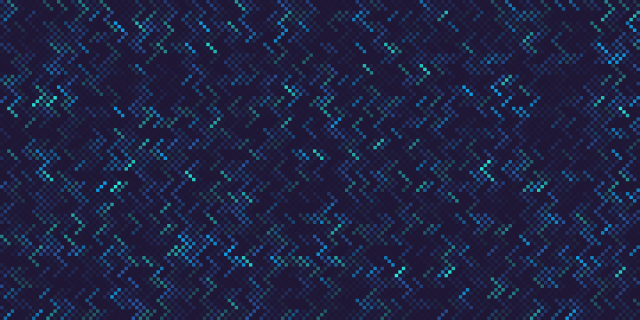
Write a Shadertoy shader that draws this pattern.

```glsl
// Dark zigzag weave of small squares, glowing in short diagonal runs of blue and cyan.
#define ROWS 90.0          // square cells down the canvas
#define RUN 3.0            // cells in one diagonal run
#define FILL 0.96          // side of a square relative to its cell
#define GLOW_POWER 2.5     // higher leaves fewer bright runs
#define PATCH_SCALE 6.0    // brightness patches per canvas height
#define CELL_WEAR 0.16     // brightness variation inside a run
#define GROUND vec3(0.120, 0.086, 0.203)
#define INDIGO vec3(0.150, 0.350, 0.640)
#define AZURE vec3(0.060, 0.610, 0.890)
#define TEAL vec3(0.140, 0.560, 0.560)
#define CYAN vec3(0.150, 0.920, 0.880)

float hash(vec2 p) {
    vec3 q = fract(p.xyx * vec3(0.1031, 0.1030, 0.0973));
    q += dot(q, q.yzx + 33.33);
    return fract((q.x + q.y) * q.z);
}

float cornerSlope(vec2 corner, vec2 offset) {
    float angle = 6.2832 * hash(corner + 71.0);
    return dot(vec2(cos(angle), sin(angle)), offset);
}

float gradientNoise(vec2 p) {
    vec2 i = floor(p), f = fract(p);
    vec2 u = f * f * f * (f * (f * 6.0 - 15.0) + 10.0);
    vec2 e = vec2(1.0, 0.0);
    return mix(mix(cornerSlope(i, f), cornerSlope(i + e, f - e), u.x),
               mix(cornerSlope(i + e.yx, f - e.yx), cornerSlope(i + 1.0, f - 1.0), u.x), u.y);
}

vec3 runHue(float pick) {
    if (pick < 0.48) return INDIGO;
    if (pick < 0.74) return AZURE;
    return pick < 0.87 ? TEAL : CYAN;
}

// Colour of one cell; rows count downward from the top
vec3 cellColor(vec2 cell) {
    // The zigzag shifts one cell sideways per row and turns after each run
    float shift = RUN - abs(mod(cell.y, 2.0 * RUN) - RUN);
    float column = cell.x - shift;
    if (mod(column, 2.0) > 0.5) return GROUND;

    // Every run has its own glow and hue
    vec2 run = vec2(floor(column * 0.5) + 40.0, floor(cell.y / RUN) + 11.0);
    float glow = pow(hash(run), GLOW_POWER);
    float region = 0.8 + 0.9 * gradientNoise(cell / ROWS * PATCH_SCALE);
    float wear = 1.0 + CELL_WEAR * (2.0 * hash(cell + 205.0) - 1.0);
    return mix(GROUND, runHue(hash(run + 137.0)), clamp(glow * region * wear + 0.02, 0.0, 1.0));
}

void mainImage(out vec4 fragColor, in vec2 fragCoord) {
    float pixel = ROWS / iResolution.y;
    vec2 p = vec2(fragCoord.x, iResolution.y - fragCoord.y) * pixel;
    vec2 firstCell = floor(p - 0.5);
    vec3 color = GROUND;

    // Sum the share of the pixel covered by each of the four nearest squares
    for (int k = 0; k < 4; k++) {
        vec2 cell = firstCell + vec2(k % 2, k / 2);
        vec2 inside = 0.5 * FILL - abs(p - cell - 0.5);
        vec2 cover = clamp(inside / pixel + 0.5, 0.0, 1.0);
        color += cover.x * cover.y * (cellColor(cell) - GROUND);
    }
    fragColor = vec4(color, 1.0);
}
```
